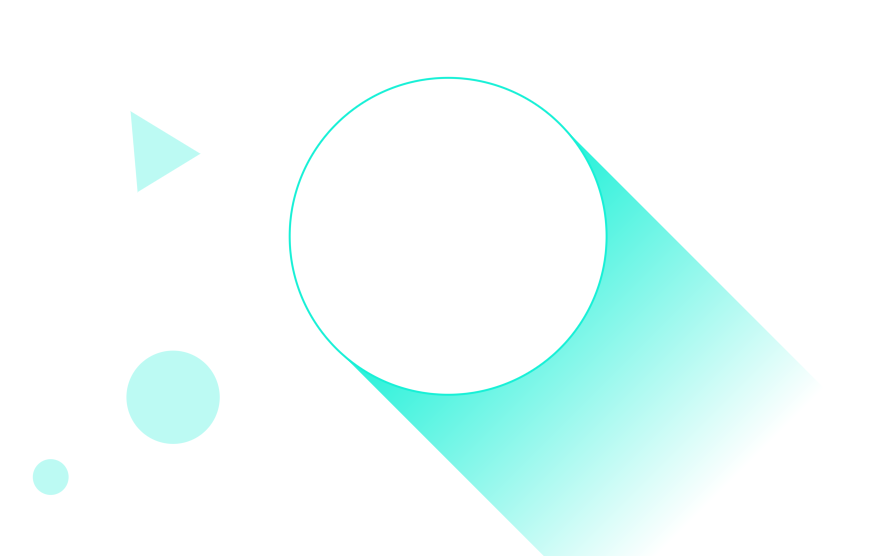
This background is drawn by a Shadertoy shader. Its source:

```glsl
const vec3 WHITE = vec3(1.0);
const vec3 TURQUOISE = vec3(0.09, 0.94, 0.84);
const vec3 PALE_MINT = vec3(0.737, 0.98, 0.953);

float circleDistance(vec2 p, vec2 center, float radius) {
    return length(p - center) - radius;
}

// Signed distance to the line through a and b, positive on its left
float edgeDistance(vec2 p, vec2 a, vec2 b) {
    vec2 along = normalize(b - a);
    return dot(p - a, vec2(-along.y, along.x));
}

// Corners run clockwise
float triangleDistance(vec2 p, vec2 a, vec2 b, vec2 c) {
    return max(edgeDistance(p, a, b), max(edgeDistance(p, b, c), edgeDistance(p, c, a)));
}

float coverage(float dist, float pixel) {
    return 1.0 - smoothstep(-0.7 * pixel, 0.7 * pixel, dist);
}

// Long shadow: a band cast along a direction, fading out with distance
float shadowAmount(vec2 p, vec2 origin, vec2 direction, float halfWidth, float reach, float pixel) {
    vec2 offset = p - origin;
    float along = dot(offset, direction);
    float across = dot(offset, vec2(-direction.y, direction.x));
    float fade = 1.0 - clamp(along / reach, 0.0, 1.0);
    return fade * coverage(max(abs(across) - halfWidth, -along), pixel);
}

void mainImage(out vec4 fragColor, in vec2 fragCoord) {
    float pixel = 1.0 / iResolution.y;
    vec2 p = fragCoord * pixel;
    vec3 color = WHITE;

    // Small pale shapes on the left
    float shapes = triangleDistance(p, vec2(0.2348, 0.8), vec2(0.3605, 0.7235), vec2(0.2475, 0.6545));
    shapes = min(shapes, circleDistance(p, vec2(0.3113, 0.2855), 0.0839));
    shapes = min(shapes, circleDistance(p, vec2(0.0912, 0.142), 0.0322));
    color = mix(color, PALE_MINT, coverage(shapes, pixel));

    // Diagonal shadow behind the disc
    vec2 discCenter = vec2(0.806, 0.575);
    float discRadius = 0.285;
    vec2 shadowDirection = normalize(vec2(1.0, -1.0));
    float shadow = shadowAmount(p, discCenter, shadowDirection, discRadius, 0.672, pixel);
    color = mix(color, TURQUOISE, shadow);

    // White disc with a thin outline
    float disc = circleDistance(p, discCenter, discRadius);
    float outlineHalfWidth = 0.0018;
    color = mix(color, WHITE, coverage(disc, pixel));
    color = mix(color, TURQUOISE, coverage(abs(disc) - outlineHalfWidth, pixel));

    fragColor = vec4(color, 1.0);
}
```
